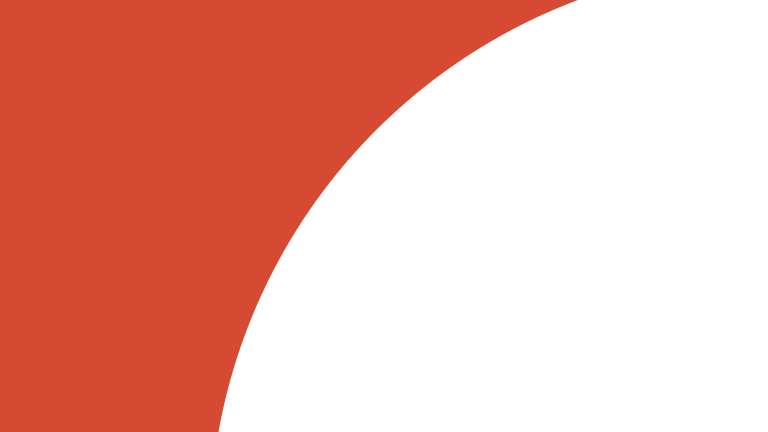
Give the GLSL for this background, as a Shadertoy shader.

```glsl
// A large white disc rising from the lower right over a flat vermilion field.

// Lengths are in canvas heights, origin at the lower left.
#define FIELD_COLOR vec3(0.84, 0.29, 0.20)
#define DISC_COLOR  vec3(1.0)
#define DISC_CENTER vec2(1.801, -0.2315)
#define DISC_RADIUS 1.3157

float circleDistance(vec2 p, vec2 center, float radius) {
    return length(p - center) - radius;
}

void mainImage(out vec4 fragColor, in vec2 fragCoord) {
    vec2 p = fragCoord / iResolution.y;
    float pixel = 1.0 / iResolution.y;

    // Disc coverage with an edge one pixel wide
    float edge = circleDistance(p, DISC_CENTER, DISC_RADIUS);
    float coverage = clamp(0.5 - edge / pixel, 0.0, 1.0);

    fragColor = vec4(mix(FIELD_COLOR, DISC_COLOR, coverage), 1.0);
}
```
